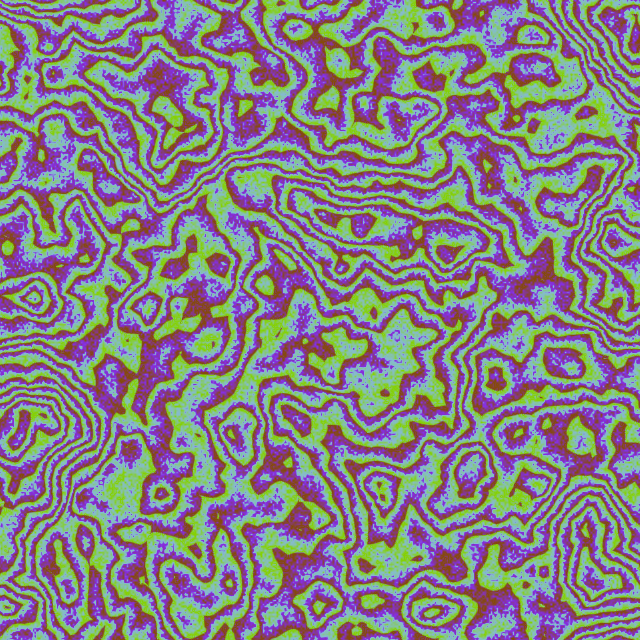
Reproduce this pattern procedurally as a Shadertoy shader.

```glsl
// Jagged contour bands of a creased height field, ramped from red-brown through violet to green, with fine grain.

float hash(vec2 p) {
    vec3 q = fract(p.xyx * vec3(0.1031, 0.1030, 0.0973));
    q += dot(q, q.yzx + 33.33);
    return fract((q.x + q.y) * q.z);
}

// Value noise with straight interpolation, which leaves creases on its grid
float creasedNoise(vec2 p) {
    vec2 cell = floor(p), f = p - cell;
    float low  = mix(hash(cell), hash(cell + vec2(1, 0)), f.x);
    float high = mix(hash(cell + vec2(0, 1)), hash(cell + vec2(1, 1)), f.x);
    return mix(low, high, f.y);
}

// Height in units of one colour band
float terrain(vec2 uv) {
    float height = 0.0, amplitude = 10.0;
    vec2 p = mat2(0.995, 0.1, -0.1, 0.995) * uv * 5.6 + 17.0;
    for (int octave = 0; octave < 4; octave++) {
        height += amplitude * creasedNoise(p);
        amplitude *= 0.46;
        p = mat2(0.8, 0.6, -0.6, 0.8) * p * 2.05 + 31.7;
    }
    return height;
}

// Red stays constant; green steps up midway; blue rises and falls
vec3 bandColor(float phase, float grain) {
    float t = abs(phase + grain);
    t = 1.0 - abs(1.0 - t);
    float green = mix(0.29 - 0.27 * t, 0.62 + 0.2 * t, smoothstep(0.41, 0.56, t));
    float blue = min(0.02 + 2.1 * t, 0.88 - 2.3 * (t - 0.38) * (t - 0.38));
    return vec3(0.52, green, blue);
}

void mainImage(out vec4 fragColor, in vec2 fragCoord) {
    vec2 uv = fragCoord / iResolution.y;
    float height = terrain(uv);
    float phase = fract(height);
    float grain = 0.5 * (creasedNoise(uv * 320.0 + 5.3) - 0.5);

    // Soften the jump where one band ends and the next begins
    float blur = min(fwidth(height) * max(0.6, iResolution.y / 850.0), 0.3);
    vec3 color = bandColor(phase, grain);
    color = mix(bandColor(1.0, grain), color, smoothstep(-blur, blur, phase));
    color = mix(color, bandColor(0.0, grain), smoothstep(-blur, blur, phase - 1.0));

    fragColor = vec4(color, 1.0);
}
```
